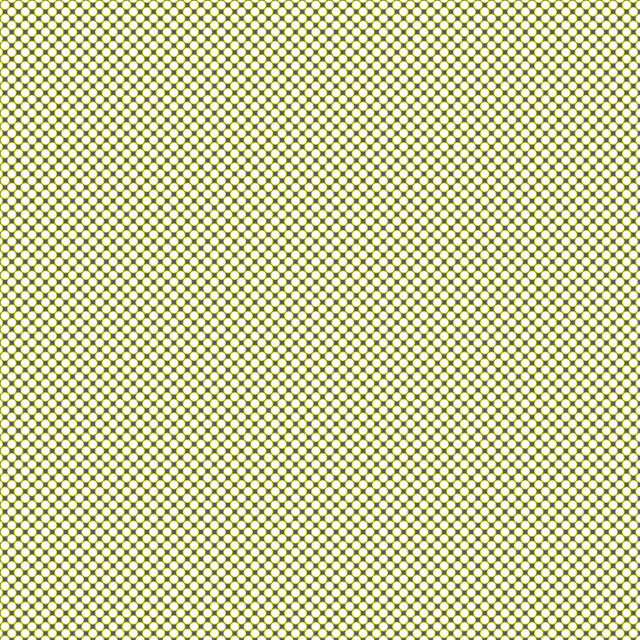
Give the GLSL for this pattern, as a three.js fragment shader.

```glsl
// Draws white dots with thin yellow rims, touching along the diagonals, on dark grey.
// Two square lattices, half a repeat apart, are layered with distance functions;
// edges are smoothed by their coverage of the drawn footprint.

varying vec2 vUv;

const float REPEATS = 47.36;                   // across and down
const vec2 FIRST_DOT = vec2(0.0078, 0.9922);   // centre of the upper left dot
const float DOT_RADIUS = 0.3535;               // in repeats: diagonal neighbours touch
const float RIM_WIDTH = 0.058;                 // in repeats

const vec3 GROUND = vec3(0.34, 0.34, 0.385);
const vec3 RIM = vec3(0.80, 0.80, 0.0);
const vec3 FILL = vec3(1.0);

// Distance to the nearest point of a unit square lattice
float latticeDistance(vec2 p) {
  return length(fract(p + 0.5) - 0.5);
}

// Share of the footprint inside a shape with the given signed distance
float coverage(float signedDistance, float footprint) {
  return clamp(0.5 - signedDistance / footprint, 0.0, 1.0);
}

// Lays one lattice of rimmed dots over a colour
vec3 layDots(vec3 under, vec2 p, float footprint) {
  float d = latticeDistance(p);
  vec3 color = mix(under, RIM, coverage(d - DOT_RADIUS, footprint));
  return mix(color, FILL, coverage(d - DOT_RADIUS + RIM_WIDTH, footprint));
}

void main() {
  vec2 p = (vUv - FIRST_DOT) * REPEATS;
  vec2 spread = fwidth(p);
  float footprint = max(max(spread.x, spread.y), 1e-4);

  // Corner dots, then centre dots
  vec3 color = layDots(GROUND, p, footprint);
  color = layDots(color, p + 0.5, footprint);

  gl_FragColor = vec4(color, 1.0);
}
```
